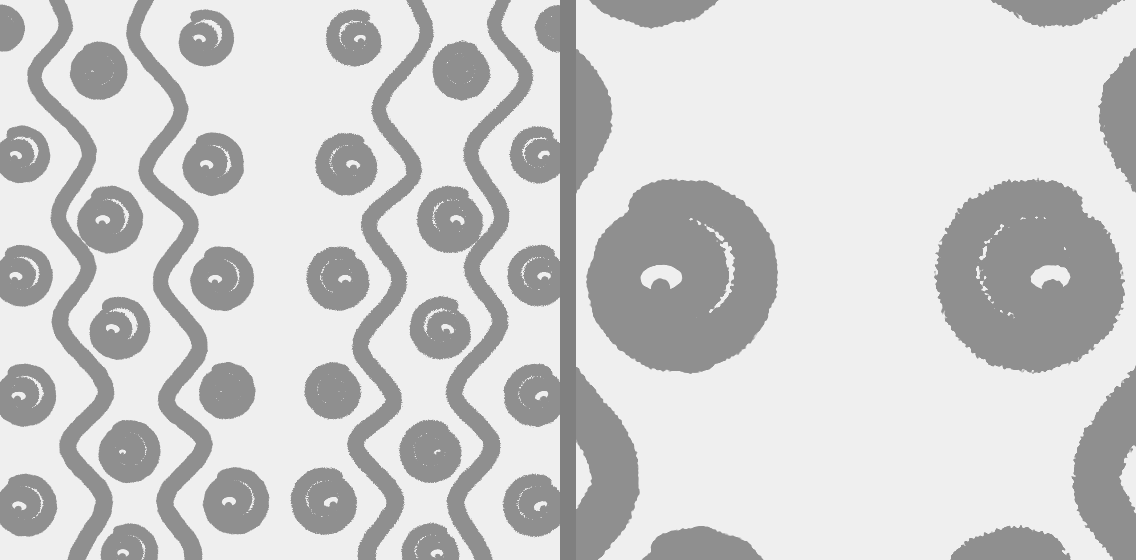
Left: the whole. Right: its middle third, enlarged.
A Shadertoy shader for this pattern:

```glsl
// Two mirrored halves of brushed grey ornament on pale paper: wavy ribbons
// run down between columns of curled blots. Ribbons are eased curves through
// turning points; blots are polar shapes with a carved crescent and a hook.

const float CANVAS = 768.0;      // design units per canvas height
const float TAU = 6.2831853;
const vec3 PAPER = vec3(0.937);
const vec3 INK = vec3(0.56);

// Turning points of each ribbon, y measured downwards
const vec2 OUTER[11] = vec2[11](
    vec2(72, -20), vec2(90, 35), vec2(47, 105), vec2(122, 210),
    vec2(80, 298), vec2(121, 367), vec2(82, 440), vec2(145, 538),
    vec2(93, 612), vec2(143, 688), vec2(104, 775));
const vec2 INNER[11] = vec2[11](
    vec2(210, -30), vec2(183, 45), vec2(248, 150), vec2(200, 235),
    vec2(262, 307), vec2(220, 385), vec2(274, 475), vec2(228, 550),
    vec2(280, 608), vec2(226, 688), vec2(265, 760));

// Curls, five per column: centre and radius, then how loosely each is wound
const vec3 CURLS[15] = vec3[15](
    vec3(2, 39, 32), vec3(30, 212, 39), vec3(30, 378, 42), vec3(34, 542, 43), vec3(35, 693, 43),
    vec3(135, 97, 40), vec3(150, 301, 46), vec3(163, 450, 43), vec3(177, 619, 43), vec3(177, 758, 40),
    vec3(282, 52, 39), vec3(292, 225, 43), vec3(304, 382, 44), vec3(311, 536, 39), vec3(323, 687, 46));
const float LOOSENESS[15] = float[15](
    0.0, 0.7, 0.55, 0.5, 0.4,
    0.1, 0.5, 0.75, 0.2, 0.35,
    0.75, 0.45, 0.35, 0.05, 0.35);

float hash(vec2 p) {
    vec3 h = fract(p.xyx * 0.1031);
    h += dot(h, h.yzx + 33.33);
    return fract((h.x + h.y) * h.z);
}

float corner(vec2 cell, vec2 offset) {
    float a = TAU * hash(cell);
    return dot(vec2(cos(a), sin(a)), offset);
}

float gradientNoise(vec2 p) {
    vec2 i = floor(p), f = p - i, u = f * f * (3.0 - 2.0 * f), e = vec2(1, 0);
    float low = mix(corner(i, f), corner(i + e.xy, f - e.xy), u.x);
    float high = mix(corner(i + e.yx, f - e.yx), corner(i + e.xx, f - e.xx), u.x);
    return mix(low, high, u.y);
}

float segment(vec2 p, vec2 a, vec2 b) {
    vec2 ab = b - a;
    return length(p - a - ab * clamp(dot(p - a, ab) / dot(ab, ab), 0.0, 1.0));
}

// Eased path through the turning points
vec2 pathAt(vec2 knots[11], float y) {
    float x = knots[0].x;
    for (int i = 0; i < 10; i++)
        x += (knots[i + 1].x - knots[i].x) * smoothstep(knots[i].y, knots[i + 1].y, y);
    return vec2(x, y);
}

// Distance to a ribbon, from short chords near the sample
float ribbon(vec2 p, vec2 knots[11], float halfWidth) {
    const float CHORD = 4.0;
    vec2 a = pathAt(knots, p.y - 4.0 * CHORD);
    float d = CANVAS;
    for (int i = -3; i <= 4; i++) {
        vec2 b = pathAt(knots, p.y + float(i) * CHORD);
        d = min(d, segment(p, a, b));
        a = b;
    }
    return d - halfWidth;
}

// Curled blot of unit radius; the stroke starts upper left and winds clockwise
float curl(vec2 q, float loose, float gapScale, float seed, float grain) {
    const float START = 2.0;
    float radius = length(q);
    float turn = fract((START - atan(q.y, q.x)) / TAU);

    float rim = 1.0 - (0.1 + 0.25 * loose * loose) * smoothstep(0.72, 1.0, turn);
    float tip = length(q - 0.78 * vec2(cos(START), sin(START))) - 0.22;
    float body = min(radius - rim, tip);

    // Crescent of paper between the windings
    float t = min(fract(turn + 0.2 * loose - 0.08) / 0.55, 1.0);
    float gapWidth = 0.17 * loose * gapScale * sin(0.5 * TAU * t) - 0.03 + 0.03 * grain;
    float gap = abs(radius - mix(0.62, 0.45, t)) - gapWidth;

    // Hooked hole around the inner end of the stroke
    float a = seed - 0.5, size = 0.22 * smoothstep(0.0, 0.4, loose);
    vec2 h = mat2(cos(a), sin(a), -sin(a), cos(a)) * (q - vec2(-0.2, -0.02));
    float hole = length(h * vec2(1.0, 1.6)) - size;
    float wedge = length(h + size * vec2(0.1, 0.55)) - 0.5 * size;
    hole = max(hole, -wedge) + 0.03 * grain;

    return max(body, max(-gap, -hole));
}

void mainImage(out vec4 fragColor, in vec2 fragCoord) {
    float pixel = CANVAS / iResolution.y;
    vec2 p = (fragCoord - vec2(0.5 * iResolution.x, iResolution.y)) * vec2(pixel, -pixel);
    float rightSide = step(0.0, p.x);
    vec2 m = vec2(0.5 * CANVAS - abs(p.x), p.y);

    // Dry brush edges, rougher on the right half
    float grain = gradientNoise(p * 0.55);
    float rough = 1.6 * gradientNoise(p * 0.09) + mix(1.0, 2.2, rightSide) * grain;

    float halfWidth = mix(9.5, 12.2, m.y / CANVAS);
    float d = min(ribbon(m, OUTER, halfWidth), ribbon(m, INNER, halfWidth));
    for (int i = 0; i < 15; i++) {
        vec3 c = CURLS[i];
        vec2 q = (m - c.xy) * vec2(1, -1) / c.z;
        float seed = hash(vec2(float(i), 7.0 + rightSide));
        d = min(d, c.z * curl(q, LOOSENESS[i], mix(1.0, 0.65, rightSide), seed, grain));
    }

    float ink = clamp(0.5 - (d + rough) / pixel, 0.0, 1.0);
    fragColor = vec4(mix(PAPER, INK, ink), 1.0);
}
```
